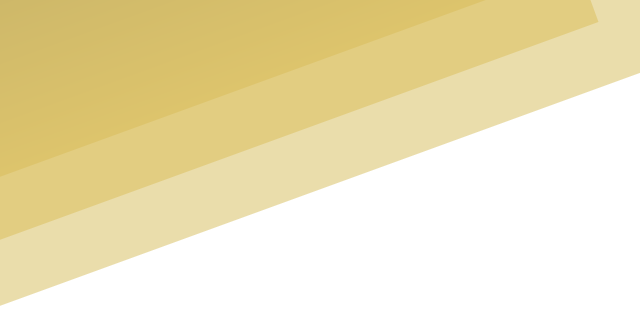
Reproduce this background procedurally as a WebGL 1 fragment shader.

```glsl
precision highp float;

uniform vec2 u_resolution;

// Lengths are in units of the canvas height
const float TILT = 0.34907;        // 20 degrees
const float OUTER_EDGE = 0.0416;   // band edges, measured across the slope
const float MIDDLE_EDGE = 0.2355;
const float INNER_EDGE = 0.4205;
const float MIDDLE_END = 2.076;    // right end, measured along the slope
const float CORNER_DEPTH = 0.94;   // where the inner gradient is darkest

const vec3 PAPER = vec3(1.0);
const vec3 PALE_GOLD = vec3(0.918, 0.867, 0.671);
const vec3 SOFT_GOLD = vec3(0.886, 0.804, 0.506);
const vec3 WARM_GOLD = vec3(0.867, 0.769, 0.424);
const vec3 OLIVE_GOLD = vec3(0.808, 0.722, 0.412);

// Antialiased coverage, positive distances lie inside
float coverage(float distanceInside) {
  return clamp(distanceInside * u_resolution.y + 0.5, 0.0, 1.0);
}

void main() {
  vec2 p = gl_FragCoord.xy / u_resolution.y;

  // Axes along and across the slope
  vec2 slope = vec2(cos(TILT), sin(TILT));
  float along = dot(p, slope);
  float across = dot(p, vec2(-slope.y, slope.x));

  // Stacked bands, from the outer one inwards
  float outer = coverage(across - OUTER_EDGE);
  float middle = coverage(min(across - MIDDLE_EDGE, MIDDLE_END - along));
  float inner = coverage(across - INNER_EDGE);

  // Inner band darkens towards the upper left corner
  float depth = clamp((across - INNER_EDGE) / (CORNER_DEPTH - INNER_EDGE), 0.0, 1.0);
  vec3 innerColor = mix(WARM_GOLD, OLIVE_GOLD, depth);

  vec3 color = mix(PAPER, PALE_GOLD, outer);
  color = mix(color, SOFT_GOLD, middle);
  color = mix(color, innerColor, inner);
  gl_FragColor = vec4(color, 1.0);
}
```
